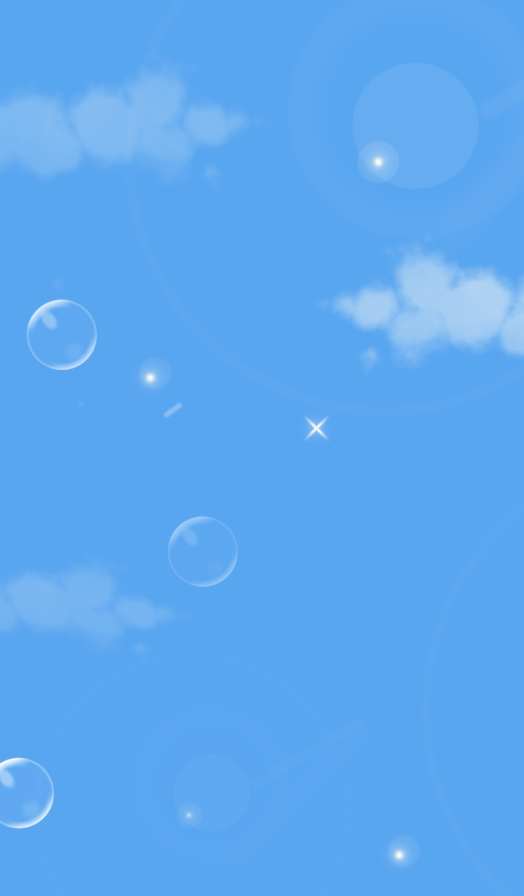
A Shadertoy shader for this background:

```glsl
// Blue sky with soft clouds, faint lens flares, soap bubbles and sparkles.

// Tunable values; lengths are in canvas widths
const float ASPECT = 512.0 / 300.0;
const vec3 SKY = vec3(0.345, 0.647, 0.941);
const vec3 PALE = vec3(0.98, 0.975, 0.955);
const float BUBBLE_RADIUS = 0.067;
const float CLOUD_GRAIN = 17.0;
const float CLOUD_RAGGED = 0.085;
const vec2 LIGHT_DIR = vec2(-0.55, 0.835);

// Puffs of one cloud: centre and radius
const int PUFFS = 10;
const vec3 PUFF[PUFFS] = vec3[PUFFS](
    vec3(0.00, 0.045, 0.088), vec3(-0.10, 0.005, 0.095),
    vec3(-0.24, 0.005, 0.088), vec3(-0.20, -0.040, 0.085),
    vec3(0.01, -0.035, 0.075), vec3(0.085, 0.015, 0.065),
    vec3(0.15, 0.015, 0.034), vec3(0.19, 0.012, 0.016),
    vec3(0.10, -0.088, 0.020), vec3(-0.33, -0.01, 0.090));

float hash(vec2 p) {
    return fract(sin(dot(p, vec2(127.1, 311.7))) * 43758.5453);
}

float noise(vec2 p) {
    vec2 i = floor(p), f = fract(p);
    f = f * f * (3.0 - 2.0 * f);
    return mix(mix(hash(i), hash(i + vec2(1, 0)), f.x),
               mix(hash(i + vec2(0, 1)), hash(i + vec2(1, 1)), f.x), f.y);
}

float fbm(vec2 p) {
    float sum = 0.0, amp = 0.5;
    for (int i = 0; i < 5; i++) {
        sum += amp * noise(p);
        p = mat2(1.6, 1.2, -1.2, 1.6) * p + 7.3;
        amp *= 0.5;
    }
    return sum;
}

float segmentDist(vec2 p, vec2 a, vec2 b) {
    vec2 ab = b - a;
    return length(p - a - ab * clamp(dot(p - a, ab) / dot(ab, ab), 0.0, 1.0));
}

float disc(vec2 p, float r, float soft) {
    return smoothstep(r + soft, r - soft, length(p));
}

// Union of puffs, eroded by noise
float cloud(vec2 q) {
    float d = 1.0;
    for (int i = 0; i < PUFFS; i++) d = min(d, length(q - PUFF[i].xy) - PUFF[i].z);
    float n = fbm(q * CLOUD_GRAIN + 20.0);
    d += (n - 0.46) * CLOUD_RAGGED;
    float body = smoothstep(0.008, -0.045, d);
    float shade = mix(0.72, 1.0, smoothstep(-0.13, 0.02, q.y));
    return body * shade * (0.72 + 0.56 * fbm(q * 11.0 + 3.0));
}

// Bright point inside a pale off-centre halo
float glint(vec2 q) {
    float r2 = dot(q, q);
    return 0.75 * exp(-r2 / 0.00006) + 0.28 * exp(-r2 / 0.0004)
         + 0.07 * disc(q - vec2(0.010, 0.009), 0.030, 0.004);
}

// Discs, rings and rays of one flare
float flare(vec2 q, float soft) {
    float a = 0.075 * disc(q, 0.12, soft);
    float ringR = length(q - vec2(0.0, 0.029));
    a += 0.032 * smoothstep(0.255, 0.235, ringR) * smoothstep(0.165, 0.21, ringR);
    a += 0.008 * smoothstep(0.21, 0.18, ringR);
    float arc = (length(q - vec2(-0.06, -0.056)) - 0.487) / 0.010;
    a += 0.030 * exp(-arc * arc);
    a += 0.045 * smoothstep(0.024, 0.010, segmentDist(q, vec2(0.14, 0.03), vec2(0.46, 0.22)));
    a += 0.022 * smoothstep(0.044, 0.030, segmentDist(q, vec2(0.08, -0.20), vec2(0.45, 0.18)));
    vec2 s = q - vec2(-0.071, -0.069);
    return a + 0.09 * disc(s, 0.040, soft) + 0.75 * exp(-dot(s, s) / 0.00006)
             + 0.22 * exp(-dot(s, s) / 0.0005);
}

// Thin rim, two crescents and a window gloss
float bubble(vec2 q, float soft) {
    float d = length(q);
    float facing = dot(q, LIGHT_DIR) / max(d, 0.001);
    float a = 0.05 + 0.32 * smoothstep(0.90, 0.99, d);
    a += 0.75 * smoothstep(0.72, 0.93, d) * smoothstep(0.55, 0.98, facing);
    a += 0.50 * smoothstep(0.78, 0.93, d) * smoothstep(0.45, 0.95, -facing);
    vec2 g = mat2(0.8, -0.6, 0.6, 0.8) * (q - vec2(-0.36, 0.42));
    a += 0.40 * smoothstep(1.2, 0.5, length(g / vec2(0.20, 0.32)));
    a += 0.12 * smoothstep(0.35, 0.10, length(q - vec2(0.35, -0.48)));
    return min(a, 1.0) * smoothstep(1.0 + soft, 1.0 - soft, d);
}

// Four diagonal tapering arms
float star(vec2 q) {
    vec2 d = abs(vec2(q.x + q.y, q.x - q.y)) * 0.7071;
    vec2 arms = exp(-d * d / 0.000009) * smoothstep(0.040, 0.004, d.yx);
    return 0.8 * max(arms.x, arms.y) + 0.25 * exp(-dot(q, q) / 0.0003);
}

void mainImage(out vec4 fragColor, in vec2 fragCoord) {
    vec2 p = fragCoord / iResolution.xy * vec2(1.0, ASPECT);
    float aa = 1.0 / iResolution.x;
    vec3 col = SKY;

    // Flares: large, small, and one beyond the right edge
    float glow = flare(p - vec2(0.793, 1.467), aa);
    glow += 0.55 * flare((p - vec2(0.404, 0.196)) / 0.61, aa / 0.61);
    glow += 0.8 * flare(p - vec2(1.36, 0.411), aa);
    col = mix(col, PALE, min(glow, 1.0));

    // Clouds: upper left, mirrored right, tilted lower left
    vec2 low = p - vec2(0.170, 0.549);
    low.y += 0.12 * low.x;
    col = mix(col, PALE, 0.25 * cloud(p - vec2(0.300, 1.467)));
    col = mix(col, PALE, 0.48 * cloud((p - vec2(0.811, 1.118)) * vec2(-1, 1)));
    col = mix(col, PALE, 0.19 * cloud(low / vec2(0.95, 0.75)));

    // Bubbles
    float soft = aa / BUBBLE_RADIUS;
    col = mix(col, vec3(1), 0.75 * bubble((p - vec2(0.118, 1.069)) / BUBBLE_RADIUS, soft));
    col = mix(col, vec3(1), 0.40 * bubble((p - vec2(0.387, 0.656)) / BUBBLE_RADIUS, soft));
    col = mix(col, vec3(1), 0.95 * bubble((p - vec2(0.036, 0.196)) / BUBBLE_RADIUS, soft));

    // Sparkles, a short streak and faint wisps
    float spark = glint(p - vec2(0.287, 0.987)) + glint(p - vec2(0.762, 0.078));
    spark += star(p - vec2(0.604, 0.891));
    spark += 0.30 * smoothstep(0.009, 0.001, segmentDist(p, vec2(0.318, 0.917), vec2(0.342, 0.934)));
    spark += 0.08 * disc(p - vec2(0.111, 1.164), 0.010, 0.010);
    spark += 0.08 * disc(p - vec2(0.155, 0.938), 0.005, 0.005);
    fragColor = vec4(mix(col, PALE, min(spark, 1.0)), 1.0);
}
```
